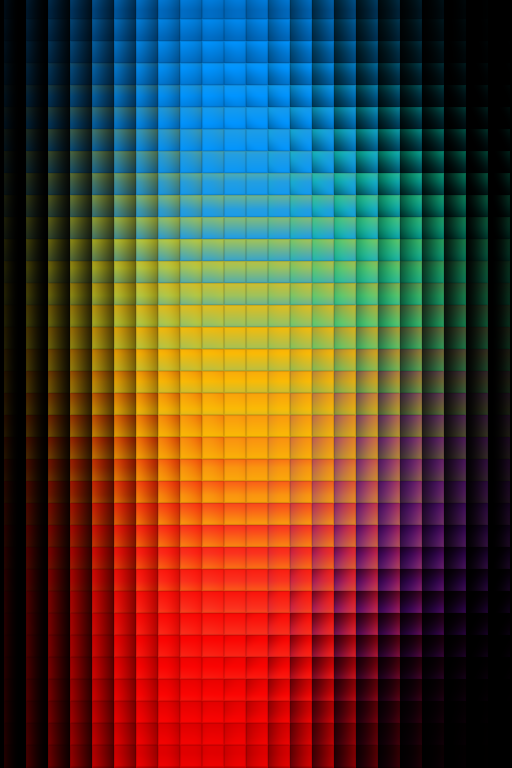
Give the GLSL for this background, as a Shadertoy shader.

```glsl
const vec2 TILE_SIZE = vec2(0.04297, 0.02865);
const vec2 TILE_ORIGIN = vec2(0.0078, 0.0013);
const vec2 LENS_SPAN = vec2(3.0, 4.0);   // tiles seen, inverted, through one tile
const float SEAM_WIDTH = 0.035;
const float SEAM_DARKNESS = 0.16;
const int SAMPLES = 3;
const int STOPS = 9;

// Vertical colour ramps, top to bottom
const vec3 LEFT_RAMP[STOPS] = vec3[STOPS](
    vec3(0.00, 0.30, 0.55), vec3(0.03, 0.42, 0.70), vec3(0.42, 0.58, 0.38),
    vec3(0.85, 0.82, 0.10), vec3(0.92, 0.62, 0.02), vec3(0.90, 0.20, 0.00),
    vec3(1.00, 0.02, 0.00), vec3(0.98, 0.00, 0.00), vec3(0.85, 0.00, 0.00));
const vec3 MIDDLE_RAMP[STOPS] = vec3[STOPS](
    vec3(0.00, 0.43, 0.78), vec3(0.00, 0.58, 1.00), vec3(0.14, 0.62, 0.88),
    vec3(0.62, 0.76, 0.36), vec3(0.98, 0.73, 0.02), vec3(0.98, 0.58, 0.06),
    vec3(0.98, 0.20, 0.12), vec3(0.98, 0.02, 0.01), vec3(0.88, 0.00, 0.00));
const vec3 RIGHT_RAMP[STOPS] = vec3[STOPS](
    vec3(0.00, 0.25, 0.35), vec3(0.00, 0.50, 0.60), vec3(0.00, 0.78, 0.62),
    vec3(0.15, 0.80, 0.48), vec3(0.50, 0.50, 0.30), vec3(0.50, 0.18, 0.58),
    vec3(0.36, 0.03, 0.60), vec3(0.30, 0.00, 0.20), vec3(0.15, 0.00, 0.05));

// Light falling off to both sides, reaching furthest right at mid height
float sideLight(vec2 p) {
    float bulge = smoothstep(0.05, 0.33, p.y) * (1.0 - smoothstep(0.68, 0.95, p.y));
    float fadeStart = mix(0.42, 0.68, bulge);
    float fadeEnd = mix(0.92, 1.02, bulge);
    return smoothstep(0.0, 0.36, p.x) * (1.0 - smoothstep(fadeStart, fadeEnd, p.x));
}

// Smooth glow behind the glass
vec3 glow(vec2 p) {
    float position = clamp(1.0 - p.y, 0.0, 1.0) * float(STOPS - 1);
    int stop = min(int(position), STOPS - 2);
    float blend = position - float(stop);
    vec3 left = mix(LEFT_RAMP[stop], LEFT_RAMP[stop + 1], blend);
    vec3 middle = mix(MIDDLE_RAMP[stop], MIDDLE_RAMP[stop + 1], blend);
    vec3 right = mix(RIGHT_RAMP[stop], RIGHT_RAMP[stop + 1], blend);
    vec3 hue = mix(left, middle, smoothstep(0.16, 0.46, p.x));
    hue = mix(hue, right, smoothstep(0.52, 0.86, p.x));
    return hue * sideLight(p);
}

// Glass tiles, each showing an inverted patch of the glow
vec3 glassTiles(vec2 uv) {
    vec2 grid = (uv - TILE_ORIGIN) / TILE_SIZE;
    vec2 center = floor(grid) + 0.5;
    vec2 local = grid - center;
    vec2 seen = TILE_ORIGIN + (center - LENS_SPAN * local) * TILE_SIZE;
    vec2 edgeDistance = 0.5 - abs(local);
    float nearest = min(edgeDistance.x, edgeDistance.y);
    float seam = 1.0 - smoothstep(0.0, 2.0 * SEAM_WIDTH, nearest);
    return glow(seen) * (1.0 - SEAM_DARKNESS * seam);
}

void mainImage(out vec4 fragColor, in vec2 fragCoord) {
    // Supersampling smooths the tile edges
    vec3 color = vec3(0.0);
    for (int i = 0; i < SAMPLES * SAMPLES; i++) {
        vec2 subpixel = (vec2(i % SAMPLES, i / SAMPLES) + 0.5) / float(SAMPLES) - 0.5;
        color += glassTiles((fragCoord + subpixel) / iResolution.xy);
    }
    fragColor = vec4(color / float(SAMPLES * SAMPLES), 1.0);
}
```
